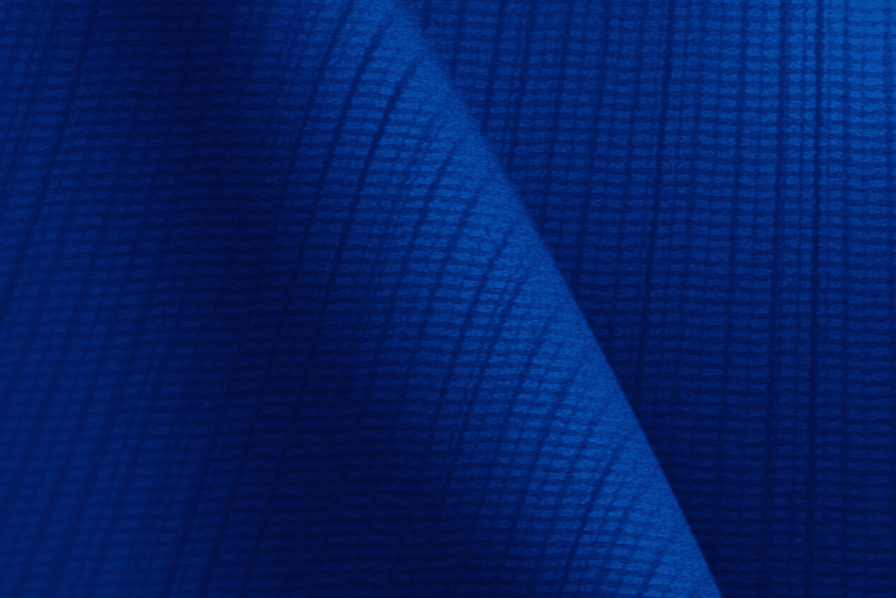
Reproduce this texture procedurally as a Shadertoy shader.

```glsl
// Folded blue ribbed cloth: a bright flap curves down to a diagonal edge over
// a second layer. Each layer bends its own weave coordinates (ribs, rows) and
// has a smooth light field; cellular noise frays the ribs, rows and threads.

const float RIB_PERIOD = 0.058;    // spacing of the dark warp ribs
const float ROW_PERIOD = 0.0215;   // spacing of the pale weft rows
const float RIB_DEPTH = 0.46;
const float FINE_RIB = 0.55;       // strength of the thinner second ribs
const float ROW_DEPTH = 0.23;
const float GRAIN_DEPTH = 0.36;
const float FRAY = 0.007;          // sideways raggedness of the ribs
const vec2 GRAIN_SIZE = vec2(0.0095, 0.0052);
const vec2 TUFT_SIZE = vec2(0.022, 0.010);
const vec3 SHADE = vec3(0.008, 0.045, 0.208);
const vec3 LINEAR_TINT = vec3(0.002, 0.100, 0.400);
const vec3 SQUARE_TINT = vec3(0.010, 0.110, 0.000);

float hash1(float n) {
    return fract(sin(n * 127.1 + 3.7) * 4375.85);
}

vec2 hash2(vec2 p) {
    return fract(sin(vec2(dot(p, vec2(127.1, 311.7)),
                          dot(p, vec2(269.5, 183.3)))) * 4375.85);
}

// Distance to the nearest jittered cell point
float cellNoise(vec2 p) {
    vec2 cell = floor(p), f = fract(p);
    float nearest = 2.0;
    for (int j = -1; j <= 1; j++) {
        for (int i = -1; i <= 1; i++) {
            vec2 o = vec2(i, j);
            nearest = min(nearest, length(o + hash2(cell + o) - f));
        }
    }
    return nearest;
}

// Horizontal place of the fold, by depth below the top
float foldEdge(float depth) {
    return 0.674 + 0.536 * depth + 0.08 * depth * (1.0 - depth);
}

// Dark ribs of uneven place and strength
float ribs(float u, float blur) {
    float s = u / RIB_PERIOD;
    float id = floor(s);
    float offset = (hash1(id) - 0.5) * 0.36;
    float dist = abs(fract(s) - 0.5 - offset);
    float strength = mix(0.45, 1.0, hash1(id + 41.0));
    return strength * (1.0 - smoothstep(0.03, 0.15 + 0.11 * blur, dist));
}

// Pale weft rows, centred on zero, broken up by the tufts
float rows(float v, float u, float tuft) {
    float shift = 0.5 * sin(u * 31.0) + 0.3 * sin(u * 83.0 + 1.3);
    float wave = cos(6.28318 * v / ROW_PERIOD + shift + 1.8 * tuft);
    return (smoothstep(-0.6, 0.5, wave) - 0.53) * (1.0 + 1.2 * tuft);
}

// Combines a light level with the weave of one layer
float weave(float light, vec2 uv, float sharp, float rowFade, float ribFade) {
    float tuft = 0.5 - cellNoise(uv / TUFT_SIZE);
    float u = uv.x + FRAY * tuft;
    float blur = 1.0 - sharp;
    float rib = ribs(u, blur);
    rib = max(rib, FINE_RIB * ribs(u * 1.73 + 5.0, blur)) * ribFade;
    float row = rows(uv.y, uv.x, tuft) * (1.0 - 0.8 * rib);
    float gain = 0.42 + 0.7 * light;
    light += ROW_DEPTH * row * gain * rowFade * mix(0.4, 1.0, sharp);
    return light * (1.0 - RIB_DEPTH * rib * mix(0.75, 1.0, sharp));
}

// Front layer: d is the distance left of the fold
float flap(vec2 p, float depth, float d) {
    float u = p.x + 0.27 * depth - 0.135 * exp(-d / 0.20)
            - 0.2 * d + 0.15 * d * d;
    float v = p.y + 0.03 * exp(-d / 0.12) + 0.03 * d * d;
    float reach = 0.40 + 0.56 * depth * (1.0 - depth);
    float valley = 0.33 + 0.33 * depth;
    float light = 0.15 + 0.85 * (1.0 - smoothstep(0.01, reach, d));
    light += 0.36 * smoothstep(0.0, 0.4, d - valley);
    light -= 0.16 * exp(-d / 0.025);
    float sharp = (1.0 - smoothstep(0.5, 1.2, d)) * smoothstep(-0.3, 0.3, depth);
    float rowFade = 0.2 + 0.8 * smoothstep(0.01, 0.14, d);
    float ribFade = 0.25 + 0.75 * smoothstep(0.0, 0.12, d);
    return weave(light, vec2(u, v), sharp, rowFade, ribFade);
}

// Back layer: e is the distance right of the fold
float backCloth(vec2 p, float depth, float e) {
    float u = p.x + 0.25 * depth * (1.43 - p.x);
    float v = p.y + 0.025 * p.x;
    float light = mix(0.65, 0.28, smoothstep(0.0, 1.0, depth));
    vec2 glow = (p - vec2(1.47, 1.0)) / vec2(0.26, 0.32);
    light += 0.36 * exp(-dot(glow, glow));
    light += 0.08 * smoothstep(1.0, 1.4, p.x) * (1.0 - depth);
    light -= 0.13 * exp(-e / 0.10) * smoothstep(0.1, 0.6, depth);
    return weave(light, vec2(u, v), smoothstep(-0.3, 0.3, depth), 1.0, 1.0);
}

void mainImage(out vec4 fragColor, in vec2 fragCoord) {
    vec2 p = fragCoord / iResolution.y;
    p.x *= 1.5 * iResolution.y / iResolution.x;
    float depth = 1.0 - p.y;
    float d = foldEdge(depth) - p.x;

    // Layers, with the fold softer toward the top
    float front = flap(p, depth, max(d, 0.0));
    float back = backCloth(p, depth, max(-d, 0.0));
    float soft = mix(0.018, 0.005, smoothstep(0.0, 0.6, depth));
    float light = mix(back, front, smoothstep(-soft, soft, d));

    // Thread grain, weaker in the out-of-focus left
    float grain = 0.48 - cellNoise(p / GRAIN_SIZE);
    float focus = 1.0 - 0.7 * smoothstep(0.5, 1.0, d);
    light += GRAIN_DEPTH * grain * focus * (0.25 + 0.7 * light);

    light = clamp(light, 0.0, 1.15);
    vec3 colour = SHADE + LINEAR_TINT * light + SQUARE_TINT * light * light;
    fragColor = vec4(colour, 1.0);
}
```
